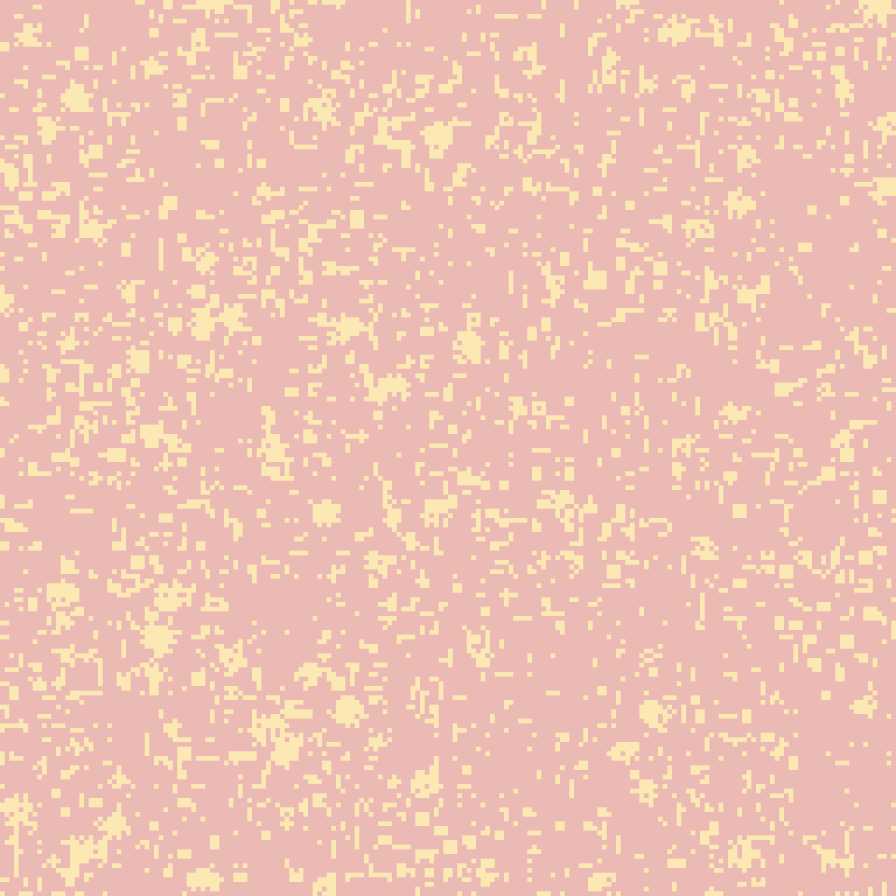
This texture is drawn by a WebGL 2 fragment shader. Its source:

```glsl
#version 300 es
precision highp float;

uniform vec2 u_resolution;
out vec4 fragColor;

// Three random values in 0..1 for an integer cell and a layer seed
vec3 hash3(vec2 cell, int seed) {
    uvec3 v = uvec3(ivec3(ivec2(cell), seed)) * 1664525u + 12345u;
    for (int i = 0; i < 2; i++) {
        v.x += v.y * v.z;
        v.y += v.z * v.x;
        v.z += v.x * v.y;
        v ^= v >> 16u;
    }
    return vec3(v & 65535u) / 65536.0;
}

// Slow layered sines make crowded and sparse regions, averaging one
float density(vec2 cell) {
    vec2 p = cell / 192.0;
    float waves = sin(p.x * 17.0 + 2.0 * sin(p.y * 11.0))
                + sin(p.y * 23.0 + 2.0 * sin(p.x * 13.0 + 1.0))
                + sin((p.x + p.y) * 41.0 + sin(p.x * 37.0));
    return 1.0 + 0.22 * waves + 0.25 * (0.5 - p.x);
}

// One randomly placed rectangle per block, up to one block long
bool rectangles(vec2 cell, float block, float chance, bool thin, int seed) {
    vec2 home = floor(cell / block);
    for (int y = -1; y <= 0; y++)
    for (int x = -1; x <= 0; x++) {
        vec2 id = home + vec2(x, y);
        vec3 place = hash3(id, seed);
        vec3 shape = hash3(id, seed + 1);
        vec2 corner = id * block + floor(place.xy * block);
        vec2 size = 1.0 + floor(shape.xy * (block - 0.4));
        if (thin) size = shape.z < 0.55 ? vec2(size.x, 1.0) : vec2(1.0, size.y);
        vec2 offset = cell - corner;
        bool inside = all(greaterThanEqual(offset, vec2(0.0)))
                   && all(lessThan(offset, size));
        if (inside && place.z < chance * density(id * block)) return true;
    }
    return false;
}

// Larger clumps whose rims are broken up cell by cell
bool clumps(vec2 cell, float roughness) {
    vec2 home = floor(cell / 12.0);
    for (int y = -1; y <= 1; y++)
    for (int x = -1; x <= 1; x++) {
        vec2 id = home + vec2(x, y);
        vec3 place = hash3(id, 31);
        vec3 shape = hash3(id, 32);
        vec2 offset = cell - (id + place.xy) * 12.0;
        offset *= mix(vec2(0.8, 1.25), vec2(1.25, 0.8), shape.y);
        float radius = mix(2.0, 4.5, shape.x);
        if (length(offset) + 2.0 * roughness < radius
            && place.z < 0.4 * density(id * 12.0)) return true;
    }
    return false;
}

// Coverage of one grid cell: 1 for cream, 0 for pink
float grain(vec2 cell) {
    vec3 random = hash3(cell, 7);
    if (random.x > 0.985) return 1.0;
    if (random.y < 0.1) return 0.0;
    bool filled = rectangles(cell, 3.0, 0.30, false, 11)
               || rectangles(cell, 5.0, 0.35, true, 21)
               || clumps(cell, random.z);
    return filled ? 1.0 : 0.0;
}

void main() {
    float scale = 192.0 / min(u_resolution.x, u_resolution.y);
    vec2 p = gl_FragCoord.xy * scale - 0.5;
    vec2 cell = floor(p);

    // Blend neighbouring cells only across a pixel-wide border
    vec2 blend = clamp((fract(p) - 0.5) / scale + 0.5, 0.0, 1.0);
    float lower = mix(grain(cell), grain(cell + vec2(1.0, 0.0)), blend.x);
    float upper = mix(grain(cell + vec2(0.0, 1.0)), grain(cell + 1.0), blend.x);
    float cover = mix(lower, upper, blend.y);

    vec3 pink = vec3(0.925, 0.73, 0.71);
    vec3 cream = vec3(0.99, 0.91, 0.70);
    fragColor = vec4(mix(pink, cream, cover), 1.0);
}
```
